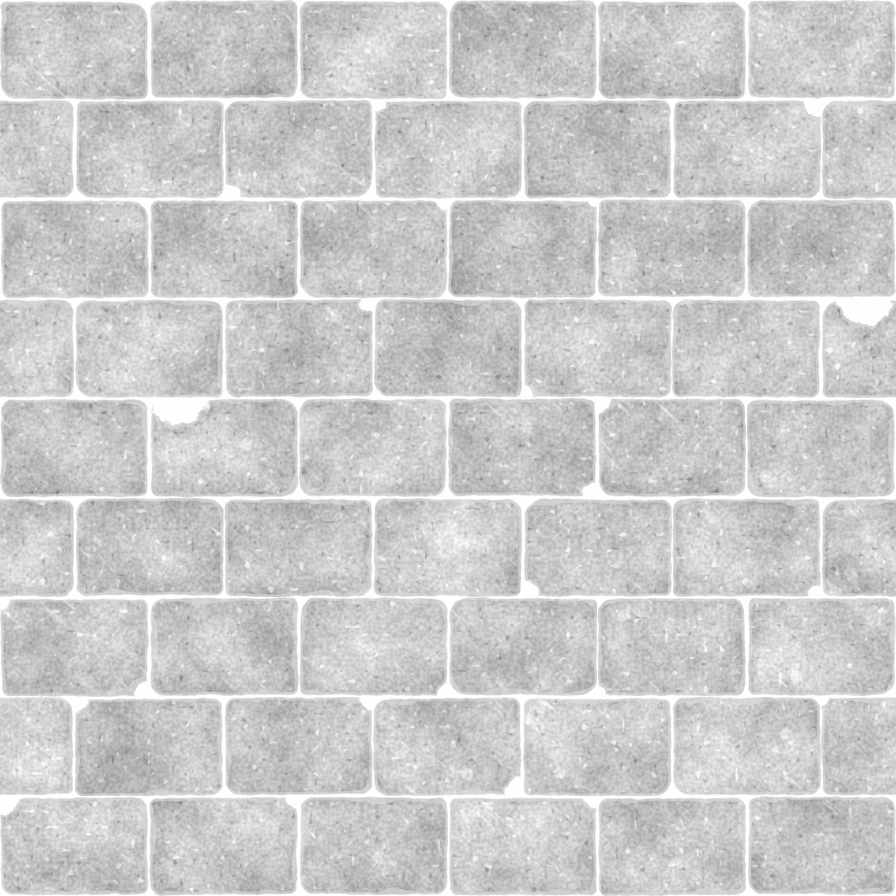
Reproduce this texture procedurally as a WebGL 1 fragment shader.

```glsl
precision highp float;
uniform vec2 u_resolution;

float hash(vec2 p) {
  vec3 q = fract(p.xyx * 0.1031);
  q += dot(q, q.yzx + 33.33);
  return fract((q.x + q.y) * q.z);
}

float cornerGradient(vec2 cell, vec2 offset) {
  float angle = 6.2832 * hash(cell);
  return dot(vec2(cos(angle), sin(angle)), offset);
}

float gradientNoise(vec2 p) {
  vec2 i = floor(p), f = fract(p);
  vec2 w = f * f * f * (f * (f * 6.0 - 15.0) + 10.0);
  vec2 e = vec2(0.0, 1.0);
  return mix(
    mix(cornerGradient(i, f), cornerGradient(i + e.yx, f - e.yx), w.x),
    mix(cornerGradient(i + e.xy, f - e.xy), cornerGradient(i + e.yy, f - e.yy), w.x),
    w.y);
}

float fbm(vec2 p) {
  float sum = 0.0, amp = 0.5;
  for (int i = 0; i < 5; i++) {
    sum += amp * gradientNoise(p);
    p = mat2(1.6, 1.2, -1.2, 1.6) * p + 7.3;
    amp *= 0.55;
  }
  return sum;
}

// Signed distance to a worn block, negative inside
float blockDistance(vec2 p, vec2 id, vec2 q) {
  vec2 halfSize = vec2(1.0 / 12.0, 1.0 / 18.0) - 0.0017;
  float ragged = fbm(q * 55.0);

  // Slight shift and tilt
  p += 0.0018 * (vec2(hash(id + 11.0), hash(id + 23.0)) - 0.5);
  p += 0.016 * (hash(id + 37.0) - 0.5) * vec2(-p.y, p.x);

  // Every corner has its own rounding
  vec2 corner = id * 2.0 + step(0.0, p);
  float h = hash(corner + 51.0);
  float r = mix(0.007, 0.02, h * h);
  vec2 b = abs(p) - halfSize + r;
  float d = length(max(b, 0.0)) + min(max(b.x, b.y), 0.0) - r;
  d += 0.0028 * ragged + 0.0012 * gradientNoise(q * 22.0);

  // Broken corners
  float bite = mix(0.01, 0.022, hash(corner + 67.0)) * step(0.86, hash(corner + 83.0));
  d = max(d, bite - length(abs(p) - halfSize) + 0.008 * ragged - 0.003);

  // Rare large bite out of the top or bottom edge
  float side = sign(hash(id + 91.0) - 0.6);
  vec2 center = vec2(0.13 * (hash(id + 97.0) - 0.5), side * halfSize.y);
  float hole = 0.027 - length((p - center) * vec2(0.9, 1.0)) + 0.014 * ragged;
  return mix(d, max(d, hole), step(0.93, hash(id + 103.0)));
}

void main() {
  vec2 uv = gl_FragCoord.xy / u_resolution;
  float pixel = 1.0 / u_resolution.y;

  // Running bond: 6 blocks across, 9 courses, odd courses shifted by half
  float row = floor(uv.y * 9.0);
  float x = uv.x * 6.0 + 0.5 * mod(row, 2.0);
  vec2 id = vec2(mod(floor(x), 6.0), row);
  vec2 p = (vec2(fract(x), fract(uv.y * 9.0)) - 0.5) / vec2(6.0, 9.0);
  vec2 q = p + id * vec2(0.37, 0.53) + 1.0;

  float d = blockDistance(p, id, q);
  float depth = max(-d, 0.0);

  // Mottled stone with fine grain
  float stone = 0.79 + 0.06 * (hash(id + 5.0) - 0.5);
  stone += 0.26 * fbm(q * 13.0) + 0.13 * fbm(q * 75.0);
  stone += 0.11 * gradientNoise(q * 240.0);

  // Pale flecks and dark pits
  stone += 0.13 * smoothstep(0.34, 0.52, gradientNoise(q * 115.0 + 9.0));
  stone -= 0.13 * smoothstep(0.34, 0.55, gradientNoise(q * 135.0 + 31.0));

  // Faint round spot
  vec2 spot = vec2(0.13, 0.08) * (vec2(hash(id + 41.0), hash(id + 47.0)) - 0.5);
  float spotEdge = length(p - spot) - 0.007 + 0.002 * gradientNoise(q * 120.0);
  stone += 0.06 * step(0.6, hash(id + 61.0)) * (1.0 - smoothstep(-0.001, 0.001, spotEdge));

  // Diagonal scratches, mostly near the borders
  vec2 grain = vec2(dot(q, vec2(0.75, -0.66)) * 24.0, dot(q, vec2(0.66, 0.75)) * 150.0);
  float scratch = smoothstep(0.3, 0.46, gradientNoise(grain));
  scratch *= smoothstep(0.05, 0.3, gradientNoise(q * 16.0 + 3.0));
  stone += 0.13 * scratch * mix(0.3, 1.0, exp(-depth * 60.0));

  // Dark border band, then a pale chipped rim
  stone -= 0.07 * exp(-depth * 110.0) * (1.0 + 1.5 * gradientNoise(q * 28.0));
  float rimWidth = 0.0028 + 0.011 * max(gradientNoise(q * 32.0 + 13.0) - 0.12, 0.0);
  float rim = 1.0 - smoothstep(rimWidth - 0.0009, rimWidth + 0.0009, depth);
  stone = mix(stone, 0.85 + 0.12 * fbm(q * 80.0), 0.7 * rim);

  float joint = smoothstep(-pixel, pixel, d);
  gl_FragColor = vec4(vec3(mix(clamp(stone, 0.5, 0.97), 0.995, joint)), 1.0);
}
```
